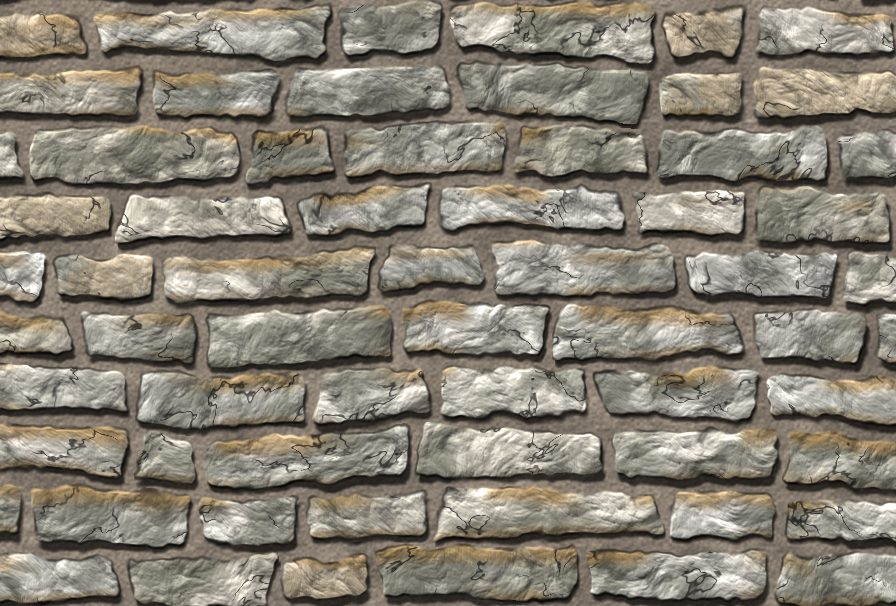
A Shadertoy shader for this texture:

```glsl
// Rough coursed stone wall: pale split stones set in brown mortar, lit from above.
#define ROWS 10.0        // courses per canvas height
#define PITCH 0.27       // mean stone length
#define JOINT 0.0135     // half width of the mortar joint
#define CORNER 0.009     // corner radius of the stones
#define RELIEF 1.75      // strength of the surface lighting
#define SHADOW 0.68      // darkness below the stones
#define OCHRE vec3(0.56, 0.43, 0.24)
#define MORTAR vec3(0.525, 0.482, 0.432)
#define STONE_DARK vec3(0.47, 0.475, 0.44)
#define STONE_PALE vec3(0.75, 0.745, 0.725)

float hash(vec2 p) {
    vec3 q = fract(vec3(p.xyx) * 0.1031);
    q += dot(q, q.yzx + 33.33);
    return fract((q.x + q.y) * q.z);
}

float noise(vec2 p) {
    vec2 i = floor(p), f = fract(p);
    f = f * f * (3.0 - 2.0 * f);
    return mix(mix(hash(i), hash(i + vec2(1, 0)), f.x),
               mix(hash(i + vec2(0, 1)), hash(i + vec2(1, 1)), f.x), f.y);
}

float fbm(vec2 p) {
    float sum = 0.0, amp = 0.5;
    for (int i = 0; i < 5; i++) {
        sum += amp * noise(p);
        p = mat2(1.6, 1.2, -1.2, 1.6) * p + 17.3;
        amp *= 0.55;
    }
    return sum;
}

// Creased noise for the split faces
float chips(vec2 p) {
    float sum = 0.0, amp = 0.5;
    for (int i = 0; i < 5; i++) {
        sum += amp * abs(2.0 * noise(p) - 1.0);
        p = mat2(1.6, 1.2, -1.2, 1.6) * p + 9.7;
        amp *= 0.6;
    }
    return sum;
}

// Left border of a stone, in units of the pitch
float border(float col, float row) {
    return col + 0.62 * (hash(vec2(col, row) + 50.0) - 0.5);
}

// x: distance to the stone outline, y: random id, z: height within the stone (-1 to 1)
vec3 stone(vec2 p) {
    p.y += 0.034 * (noise(p * vec2(2.6, 3.5) + 4.0) - 0.5);
    float row = floor(p.y * ROWS) + 20.0;
    float x = p.x / PITCH + 7.0 * hash(vec2(row, 3.0)) + 20.0;
    float col = floor(x);
    if (x < border(col, row)) col -= 1.0;
    else if (x > border(col + 1.0, row)) col += 1.0;
    float left = border(col, row), right = border(col + 1.0, row);
    vec2 cell = vec2(col, row);
    float id = hash(cell + 11.0), tilt = hash(cell + 23.0) - 0.5;

    vec2 q = vec2((x - 0.5 * (left + right)) * PITCH, (fract(p.y * ROWS) - 0.5) / ROWS);
    vec2 size = vec2(0.5 * (right - left) * PITCH, 0.5 / ROWS)
              - JOINT * vec2(0.85, 0.65 + 0.7 * id);
    size.x += 0.5 * tilt * q.y;
    size.y += 0.09 * tilt * q.x;
    q.y += 0.05 * (hash(cell + 37.0) - 0.5) * q.x;
    q += 0.013 * (vec2(noise(p * 24.0), noise(p * 24.0 + 9.0)) - 0.5);
    q += 0.006 * (vec2(noise(p * 75.0), noise(p * 75.0 + 5.0)) - 0.5);
    vec2 e = abs(q) - size + CORNER;
    float d = length(max(e, 0.0)) + min(max(e.x, e.y), 0.0) - CORNER;
    return vec3(d, id, q.y / size.y);
}

// Coordinates on a split face: turned per stone and bent
vec2 grain(vec2 p, float id) {
    float a = 1.6 * (id - 0.5);
    p += 0.025 * (vec2(noise(p * 19.0), noise(p * 19.0 + 31.0)) - 0.5);
    return mat2(cos(a), sin(a), -sin(a), cos(a)) * p * vec2(0.8, 1.2) + 5.0 * id;
}

float relief(vec2 p, vec3 s) {
    float face = 0.19 * smoothstep(0.0, -0.013, s.x) + chips(grain(p, s.y) * 15.0);
    float mortar = 0.3 * fbm(p * 28.0) + 0.12 * noise(p * 190.0);
    return mix(mortar, face, smoothstep(0.003, -0.003, s.x));
}

void mainImage(out vec4 fragColor, in vec2 fragCoord) {
    vec2 p = fragCoord / iResolution.y;
    vec3 s = stone(p);
    float mask = smoothstep(0.002, -0.002, s.x);
    vec2 g = grain(p, s.y);

    // Stone colour: grey to pale, with white blotches and ochre rims
    float tone = fbm(g * 13.0) + 0.22 * (s.y - 0.5);
    vec3 face = mix(STONE_DARK, STONE_PALE, smoothstep(0.3, 0.78, tone));
    face += 0.17 * smoothstep(0.54, 0.74, fbm(g * 34.0 + 60.0));
    face *= mix(vec3(1.0), vec3(1.03, 1.0, 0.95), fract(s.y * 7.0));
    float rim = smoothstep(0.25, 1.0, abs(s.z + 0.2));
    float stain = smoothstep(0.52, 0.72, noise(p * vec2(7.0, 11.0) + 40.0)) * rim;
    stain += 0.55 * step(0.9, s.y) * smoothstep(0.4, 0.65, tone);
    face = mix(face, OCHRE, 0.65 * min(stain, 1.0));

    // Dark broken cracks
    float vein = abs(fbm(g * 12.0 + 80.0) - 0.55);
    float crack = smoothstep(0.022, 0.0, vein) * smoothstep(0.42, 0.68, noise(g * 22.0 + 3.0));
    face *= 1.0 - 0.62 * crack;
    face *= 0.72 + 0.28 * smoothstep(0.08, 0.4, chips(g * 15.0));

    // Sandy mortar
    vec3 mortar = MORTAR * (0.72 + 0.5 * fbm(p * 15.0)) * (0.92 + 0.16 * noise(p * 230.0));
    vec3 col = mix(mortar, face, mask);

    // Light from the upper left
    vec2 step2 = vec2(-0.0014, 0.0036);
    float slope = relief(p, s) - relief(p + step2, stone(p + step2));
    col *= 1.0 + RELIEF * clamp(slope, -0.4, 0.3);

    // Shadow below the stones and dark seams along their outlines
    float reach = 0.006 + 0.012 * noise(p * 9.0 + 70.0);
    float cover = smoothstep(0.004, -0.004, stone(p + vec2(-0.35, 1.0) * reach).x);
    col *= 1.0 - SHADOW * cover * (1.0 - mask);
    float seam = smoothstep(0.0045, 0.0, abs(s.x)) * smoothstep(0.35, 0.7, noise(p * 30.0 + 13.0));
    col *= 1.0 - 0.5 * seam;

    fragColor = vec4(clamp(col, 0.0, 1.0), 1.0);
}
```
